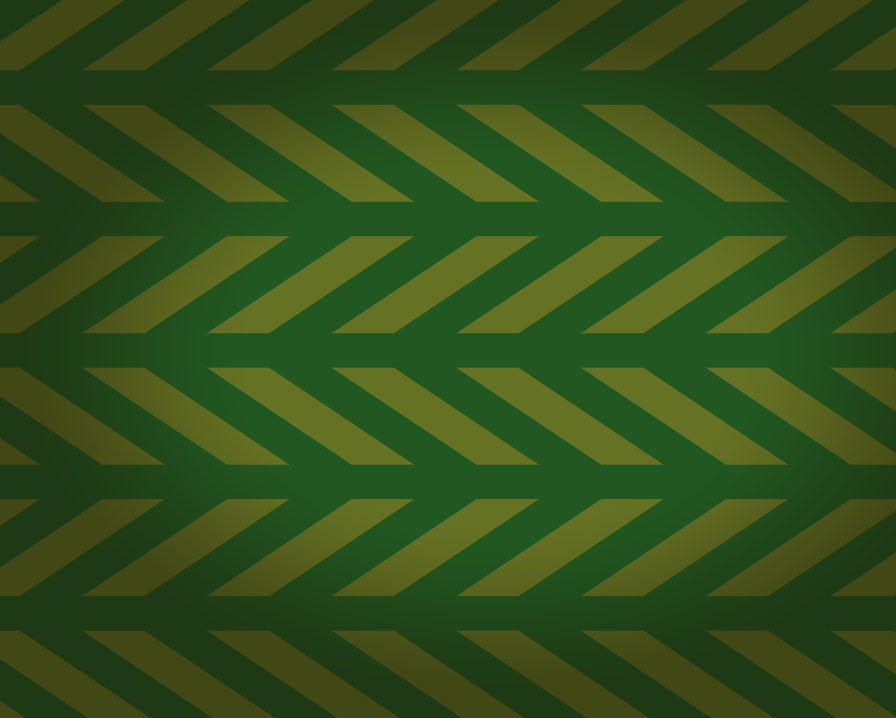
Give the GLSL for this pattern, as a Shadertoy shader.

```glsl
// Rows of slanted olive bars on green, mirrored row by row into chevrons.
// A triangle wave folds the rows, distances cut out the bars, and
// a soft elliptical shade darkens the surroundings of the lit centre.

// Signed distance to the bars: negative inside
float barDistance(vec2 p) {
    float pitch = 0.1831, period = 0.1737, slope = 1.494;

    // Fold alternate rows: height runs from one gap centre to the next
    float height = abs(mod(p.y - 0.0119 + pitch, 2.0 * pitch) - pitch);
    float rowEdge = abs(height - 0.5 * pitch) - 0.0676;

    // Slanted stripes, half a period wide
    float phase = fract((p.x + 0.0244 - slope * height) / period);
    float stripe = (abs(phase - 0.25) < 0.5 ? abs(phase - 0.25) : 1.25 - phase) - 0.25;
    return max(rowEdge, stripe * period / length(vec2(1.0, slope)));
}

void mainImage(out vec4 fragColor, in vec2 fragCoord) {
    vec2 p = (fragCoord - 0.5 * iResolution.xy) / iResolution.y;
    float pixel = 1.0 / iResolution.y;

    // Flat bars over the ground
    vec3 green = vec3(0.130, 0.345, 0.130);
    vec3 olive = vec3(0.396, 0.443, 0.137);
    float bar = 1.0 - smoothstep(-0.6 * pixel, 0.6 * pixel, barDistance(p));
    vec3 color = mix(green, olive, bar);

    // Elliptical shade, centred right of the middle
    float radius = length((p - vec2(0.067, 0.011)) / vec2(1.4, 1.0));
    float shade = 0.49 * smoothstep(0.236, 0.489, radius);
    color = mix(color, vec3(0.106, 0.104, 0.024), shade);

    fragColor = vec4(color, 1.0);
}
```
